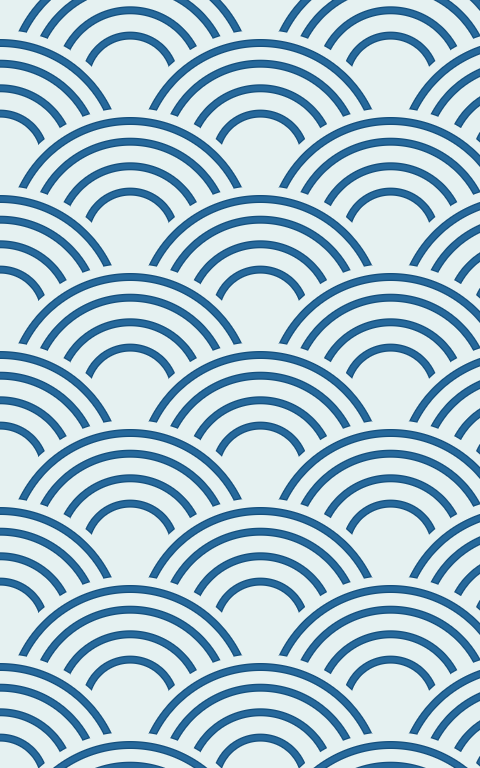
This pattern is drawn by a Shadertoy shader. Its source:

```glsl
// Overlapping wave scales: staggered rows of four blue arcs on pale ice.

// Lengths are in design units; the canvas is CANVAS_HEIGHT units tall.
const float CANVAS_HEIGHT = 768.0;
const vec2  CELL          = vec2(260.4, 78.0);  // column period, row step
const vec2  FIRST_CENTRE  = vec2(130.2, -97.0); // scale centre in row 0
const vec4  ARC_RADII     = vec4(124.0, 102.0, 75.8, 48.8); // outer edges
const vec4  ARC_LIFTS     = vec4(0.0, 1.3, 2.9, 4.6); // rise of arc centres
const float LINE_WIDTH    = 8.0;
const float CLEAR_RADIUS  = 133.0;              // disc that hides rows behind
const vec2  RIM_FADE      = vec2(0.6, 2.0);     // depth of the darker rim

const vec3 PAPER = vec3(0.897, 0.945, 0.947);
const vec3 INK   = vec3(0.150, 0.410, 0.610);
const vec3 RIM   = vec3(0.080, 0.310, 0.490);

// Signed distance to the nested arcs of one scale.
float arcsDistance(vec2 p)
{
    float d = CANVAS_HEIGHT;
    for (int i = 0; i < 4; i++)
    {
        float radius = ARC_RADII[i] - 0.5 * LINE_WIDTH;
        float ring = abs(length(p - vec2(0.0, ARC_LIFTS[i])) - radius);
        d = min(d, ring - 0.5 * LINE_WIDTH);
    }
    return d;
}

// Offset from the nearest scale centre in a row; odd rows shift half a cell.
vec2 toScaleCentre(vec2 p, float row)
{
    vec2 q = p - FIRST_CENTRE - vec2(0.5 * CELL.x * mod(row, 2.0), row * CELL.y);
    q.x -= CELL.x * round(q.x / CELL.x);
    return q;
}

// Stack rows back to front; each scale clears a disc before adding its arcs.
float patternDistance(vec2 p)
{
    float nearestRow = round((p.y - FIRST_CENTRE.y) / CELL.y);
    float d = CANVAS_HEIGHT;
    for (int i = 2; i >= -2; i--)
    {
        vec2 q = toScaleCentre(p, nearestRow + float(i));
        d = max(d, CLEAR_RADIUS - length(q));
        d = min(d, arcsDistance(q));
    }
    return d;
}

void mainImage(out vec4 fragColor, in vec2 fragCoord)
{
    float pixel = CANVAS_HEIGHT / iResolution.y;
    float d = patternDistance(fragCoord * pixel);

    // Lines with a slightly darker rim, antialiased over one pixel
    vec3 line = mix(RIM, INK, smoothstep(RIM_FADE.x, RIM_FADE.y, -d));
    float coverage = clamp(0.5 - d / pixel, 0.0, 1.0);
    fragColor = vec4(mix(PAPER, line, coverage), 1.0);
}
```
